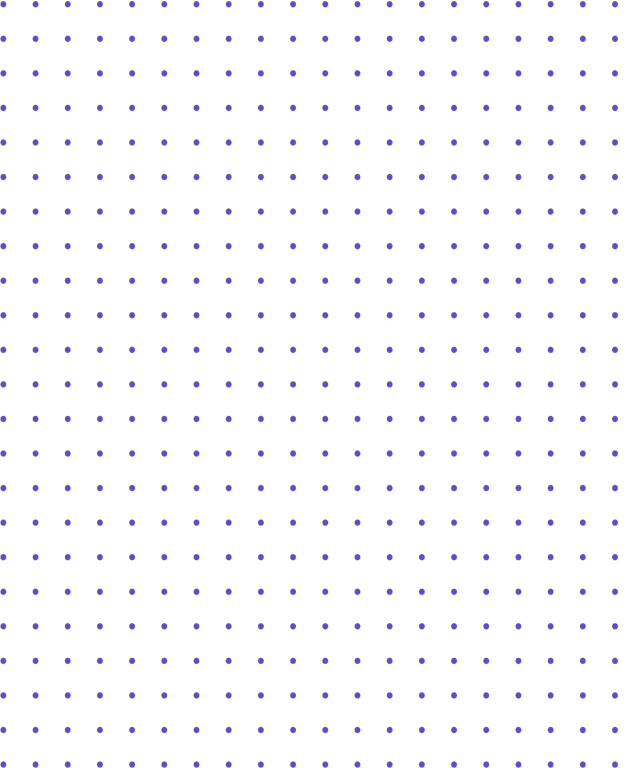
Write a WebGL 2 fragment shader that draws this pattern.

```glsl
#version 300 es
precision highp float;
// Regular grid of small violet dots, slightly taller than wide, on white.

uniform vec2 u_resolution;
out vec4 fragColor;

const vec3 PAPER_COLOR = vec3(1.0);
const vec3 DOT_COLOR = vec3(0.37, 0.30, 0.81);
const vec2 PITCH = vec2(0.0511, 0.0450);      // dot spacing, fraction of canvas
const vec2 FIRST_DOT = vec2(0.0053, 0.9945);  // centre of the top left dot
const float DOT_RADIUS = 0.09;                // fraction of the pitch
const float EDGE_SOFTNESS = 0.7;              // half width of the edge, in pixels

void main() {
    vec2 uv = gl_FragCoord.xy / u_resolution;

    // Offset from the nearest dot centre, in cells
    vec2 cell = (uv - FIRST_DOT) / PITCH;
    vec2 offset = fract(cell + 0.5) - 0.5;

    // A circle in cell space becomes an upright oval on the canvas
    float dotDistance = length(offset) - DOT_RADIUS;
    vec2 pixelSize = 1.0 / (u_resolution * PITCH);
    float edge = EDGE_SOFTNESS * max(pixelSize.x, pixelSize.y);
    float coverage = 1.0 - smoothstep(-edge, edge, dotDistance);

    fragColor = vec4(mix(PAPER_COLOR, DOT_COLOR, coverage), 1.0);
}
```
